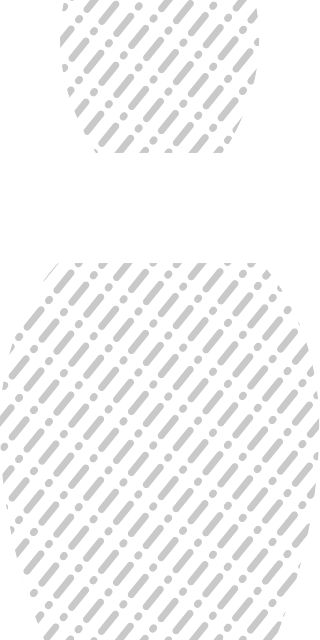
Give the GLSL for this pattern, as a WebGL 1 fragment shader.

```glsl
precision highp float;
// Slanted rows of grey dashes and dots on white, seen through two rounded
// bodies with flat cut edges. A rotated rectangular grid repeats one capsule
// pair, and each body is a half-width profile that varies with height.

uniform vec2 u_resolution;

const vec3 PAPER = vec3(1.0);
const vec3 INK = vec3(0.788);

const float AXIS_X = 0.4987;                  // shared symmetry axis
const vec2 GRID_ORIGIN = vec2(0.526, 1.142);  // centre of one dot
const vec2 GRID_ALONG = vec2(0.629, 0.777);   // direction of the dashes
const vec2 GRID_PERIOD = vec2(0.0599, 0.1482);
const float STROKE_RADIUS = 0.0109;
const float DASH_HALF = 0.0347;
const float DOT_HALF = 0.0026;

// Antialiased coverage of the region where distance is negative.
float coverage(float dist, float pixel) {
  return 1.0 - smoothstep(-0.6 * pixel, 0.6 * pixel, dist);
}

// Offset from the nearest repeat, centred on zero.
vec2 repeatCentered(vec2 p, vec2 period) {
  return mod(p + 0.5 * period, period) - 0.5 * period;
}

// Capsule along y, with straight part from -halfLength to halfLength.
float capsule(vec2 p, float halfLength, float radius) {
  p.y -= clamp(p.y, -halfLength, halfLength);
  return length(p) - radius;
}

// Half-width that shrinks with the square of the distance from the widest line.
float parabolaProfile(float offset, float widest, float bend) {
  return widest - bend * offset * offset;
}

// Half-width of an ellipse at a vertical offset from its centre.
float ellipseProfile(float offset, vec2 radii) {
  float t = offset / radii.y;
  return radii.x * sqrt(max(0.0, 1.0 - t * t));
}

// Alternating dashes and dots on the rotated grid.
float dashDotDistance(vec2 p) {
  vec2 across = vec2(GRID_ALONG.y, -GRID_ALONG.x);
  vec2 q = p - GRID_ORIGIN;
  q = vec2(dot(q, across), dot(q, GRID_ALONG));
  vec2 halfStep = vec2(0.0, 0.5 * GRID_PERIOD.y);
  vec2 dotCell = repeatCentered(q, GRID_PERIOD);
  vec2 dashCell = repeatCentered(q - halfStep, GRID_PERIOD);
  return min(capsule(dotCell, DOT_HALF, STROKE_RADIUS),
             capsule(dashCell, DASH_HALF, STROKE_RADIUS));
}

// Upper body: tapers down to a flat base.
float upperBodyDistance(vec2 p) {
  float halfWidth = parabolaProfile(p.y - 1.878, 0.311, 0.883);
  return max(abs(p.x - AXIS_X) - halfWidth, 1.522 - p.y);
}

// Lower body: elliptical shoulders under a flat top, parabolic taper below.
float lowerBodyDistance(vec2 p) {
  float offset = p.y - 0.672;
  float halfWidth = offset > 0.0
    ? ellipseProfile(offset, vec2(AXIS_X, 0.656))
    : parabolaProfile(offset, AXIS_X, 0.307);
  return max(abs(p.x - AXIS_X) - halfWidth, p.y - 1.178);
}

void main() {
  // Canvas units: width 1, height 2.
  vec2 p = gl_FragCoord.xy / u_resolution * vec2(1.0, 2.0);
  float pixel = 1.0 / u_resolution.x;

  float body = min(upperBodyDistance(p), lowerBodyDistance(p));
  float ink = coverage(dashDotDistance(p), pixel) * coverage(body, pixel);
  gl_FragColor = vec4(mix(PAPER, INK, ink), 1.0);
}
```
